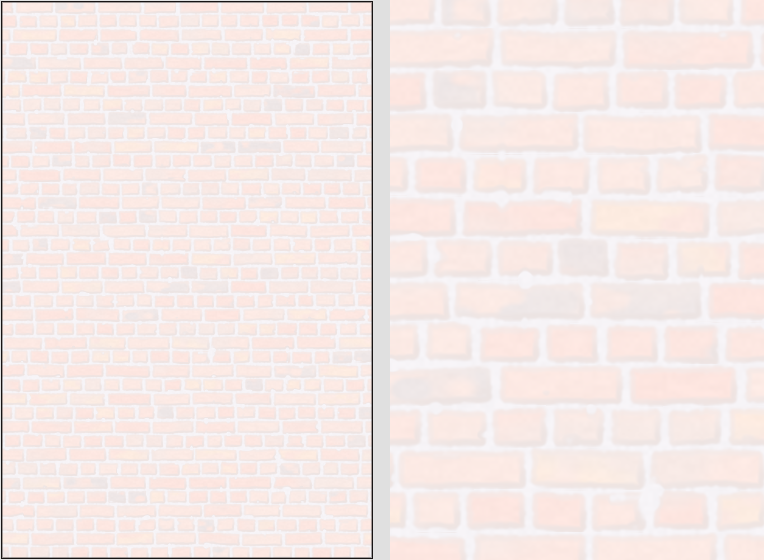
Left, the full canvas; right, a detail of the centre.
Give the GLSL for this texture, as a WebGL 1 fragment shader.

```glsl
precision highp float;
// A pale washed brick wall inside a thin dark frame: 40 courses that alternate
// long stretchers and short headers. Joints are jittered per brick, edges are
// softened and worn by value noise, and some bricks fade toward cream or grey.

uniform vec2 u_resolution;

float hash(vec2 p) {
  vec3 q = fract(p.xyx * vec3(0.1031, 0.1030, 0.0973));
  q += dot(q, q.yzx + 33.33);
  return fract((q.x + q.y) * q.z);
}

float noise(vec2 p) {
  vec2 i = floor(p), f = fract(p);
  f = f * f * (3.0 - 2.0 * f);
  return mix(mix(hash(i), hash(i + vec2(1.0, 0.0)), f.x),
             mix(hash(i + vec2(0.0, 1.0)), hash(i + 1.0), f.x), f.y);
}

// Position of a vertical joint, in brick lengths along its course
float joint(float index, float course) {
  return index + 0.15 * (hash(vec2(index + 40.0, course + 7.0)) - 0.5);
}

float roundedBox(vec2 p, vec2 halfSize, float radius) {
  vec2 d = abs(p) - halfSize + radius;
  return length(max(d, 0.0)) + min(max(d.x, d.y), 0.0) - radius;
}

void main() {
  // Wall coordinates: one unit is one course height
  vec2 wall = gl_FragCoord.xy / u_resolution.y * 40.0;
  float pixel = 40.0 / u_resolution.y;
  float grain = noise(wall * 9.0);
  float patches = noise(wall * vec2(1.6, 2.3) + 31.0);

  // Course and brick lookup; odd courses from the bottom are stretchers
  float level = wall.y + 0.08 * (noise(vec2(wall.x * 0.6, floor(wall.y) * 5.0)) - 0.5);
  float course = floor(level);
  float brickLength = mod(course, 2.0) > 0.5 ? 2.97 : 1.44;
  float along = wall.x / brickLength + hash(vec2(course, 3.7));
  float nearest = floor(along + 0.5);
  float id = along < joint(nearest, course) ? nearest - 1.0 : nearest;
  float left = joint(id, course), right = joint(id + 1.0, course);
  vec2 brick = vec2(id + 40.0, course);

  // Brick outline with uneven sizes, slight tilt and a few worn spots
  vec2 local = vec2((along - 0.5 * (left + right)) * brickLength,
                    level - course - 0.5 + 0.05 * (hash(brick + 5.0) - 0.5));
  local.y += local.x * 0.03 * (hash(brick + 19.0) - 0.5);
  vec2 halfSize = vec2(0.5 * (right - left) * brickLength - 0.09 - 0.05 * hash(brick + 3.0),
                       0.405 + 0.04 * (hash(brick + 11.0) - 0.5));
  float edge = roundedBox(local, halfSize, 0.10);
  edge += 0.06 * (noise(wall * 3.0) - 0.5) + 0.03 * (grain - 0.5);
  edge += 0.16 * smoothstep(0.82, 1.0, noise(wall * 1.9 + 70.0));
  float soft = max(pixel * 0.6, 0.05);
  float cover = 1.0 - smoothstep(-soft, soft, edge);

  // Brick tint, with cream and grey stains
  float tint = hash(brick + 23.0);
  vec3 clay = mix(vec3(0.992, 0.898, 0.876), vec3(0.988, 0.922, 0.900), hash(brick + 2.0));
  float cream = step(0.86, tint) * smoothstep(0.15, 0.65, patches);
  float grey = step(tint, 0.07) * smoothstep(0.20, 0.60, patches);
  clay = mix(clay, vec3(0.992, 0.930, 0.880), 0.75 * cream);
  clay = mix(clay, vec3(0.918, 0.902, 0.908), 0.8 * grey);

  // Dusty haze drifting over groups of bricks
  float haze = smoothstep(0.50, 0.90, noise(wall * vec2(0.45, 0.8) + 12.0));
  clay = mix(clay, vec3(0.960, 0.920, 0.908), 0.6 * haze);
  clay += 0.012 * (noise(wall * vec2(3.0, 7.0)) - 0.5) + 0.010 * (grain - 0.5);

  // Mortar, with a greyish rim that deepens beneath and to the right
  vec3 mortar = vec3(0.966, 0.956, 0.968) + 0.014 * (grain - 0.5);
  float rim = 1.0 - smoothstep(0.02, 0.13, abs(edge + 0.035));
  float shade = smoothstep(-0.1, 0.7, dot(local / halfSize, vec2(0.35, -0.65)));
  vec3 color = mix(mortar, clay, cover);
  color = mix(color, vec3(0.948, 0.915, 0.910), rim * (0.55 + 0.25 * shade));
  color -= 0.020 * rim * shade;

  // Dark frame line with a pale margin outside it
  vec2 size = vec2(u_resolution.x / u_resolution.y * 40.0, 40.0);
  vec2 inset = min(wall, size - wall);
  float border = min(inset.x, inset.y) - 0.117;
  color = mix(vec3(0.98), color, smoothstep(-0.5 * pixel, 0.5 * pixel, border));
  float line = clamp((0.053 - abs(border)) / pixel + 0.5, 0.0, 1.0);
  color = mix(color, vec3(0.09, 0.08, 0.08), line);

  gl_FragColor = vec4(color, 1.0);
}
```
